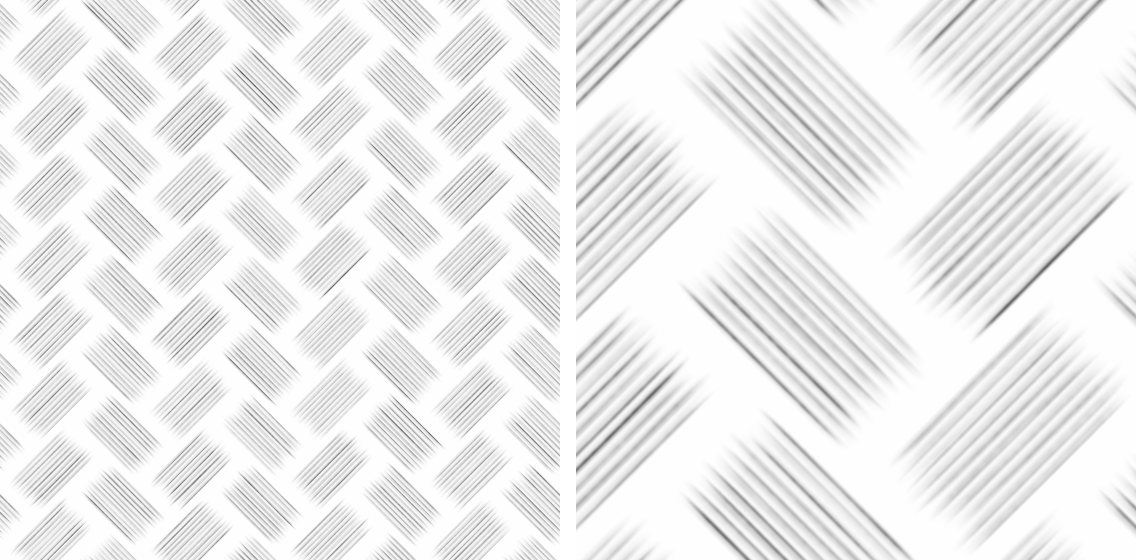
Left, the full canvas; right, a detail of the centre.
A three.js fragment shader for this pattern:

```glsl
// Herringbone weave of brushed grey stroke bundles on white paper.
varying vec2 vUv;

const vec2 REPEATS = vec2(4.0, 8.0);       // bundle pairs across and up
const vec2 RISING_CENTER = vec2(0.365, 0.292);
const vec2 FALLING_CENTER = vec2(0.872, 0.785);
const float HALF_LENGTH = 0.079;
const float HALF_WIDTH = 0.0385;
const float STROKES = 10.0;
const float PAPER = 0.997;

float hash(vec3 p) {
  p = fract(p * vec3(0.1031, 0.1030, 0.0973));
  p += dot(p, p.yzx + 33.33);
  return fract((p.x + p.y) * p.z);
}

// Smooth value noise, distinct for each seed.
float noise(vec2 p, float seed) {
  vec2 i = floor(p);
  vec2 f = smoothstep(0.0, 1.0, p - i);
  float low = mix(hash(vec3(i, seed)), hash(vec3(i + vec2(1.0, 0.0), seed)), f.x);
  float high = mix(hash(vec3(i + vec2(0.0, 1.0), seed)), hash(vec3(i + 1.0, seed)), f.x);
  return mix(low, high, f.y);
}

// One stroke's cross section: a pale grey ramp ending in a thin dark line.
float strokeProfile(float f, float index, float seed) {
  float tone = hash(vec3(index, 3.0, seed));
  float accent = hash(vec3(index, 7.0, seed));
  float linePos = mix(0.5, 0.8, hash(vec3(index, 11.0, seed)));
  float body = smoothstep(0.0, 0.5, f) * (1.0 - smoothstep(0.75, 1.0, f));
  float offset = (f - linePos) / 0.15;
  float line = exp(-offset * offset);
  return body * mix(0.05, 0.13, tone) + line * mix(0.05, 0.34, accent * accent);
}

// Ink of one bundle; local.x runs along the strokes, local.y across them.
float bundleInk(vec2 local, float seed) {
  float t = (local.y / HALF_WIDTH * 0.5 + 0.5) * STROKES;
  if (t < 0.0 || t > STROKES) return 0.0;
  float index = floor(t);

  // Ragged ends, staggered finely across the bundle
  float side = local.x < 0.0 ? 20.0 : 40.0;
  float reach = HALF_LENGTH - 0.012 * noise(vec2(t * 2.0, side), seed);
  float ends = 1.0 - smoothstep(reach - 0.03, reach, abs(local.x));

  // Dry brush wear: fine streaks and faint grain
  float streak = noise(vec2(local.x * 25.0, t * 3.0), seed + 5.0);
  float grain = noise(vec2(local.x * 260.0, t * 2.0), seed + 9.0);
  float wear = 0.65 + 0.5 * streak + 0.24 * grain;

  float film = 0.024 * smoothstep(0.0, 0.8, t) * smoothstep(0.0, 0.8, STROKES - t);
  return (strokeProfile(t - index, index, seed) + film) * ends * wear;
}

// All bundles leaning one way; slope is 1 for rising, -1 for falling.
float bundleLayer(vec2 uv, vec2 center, float slope) {
  vec2 grid = uv * REPEATS - center;
  vec2 nearest = floor(grid + 0.5);
  float ink = 0.0;
  for (int j = -1; j <= 1; j++) {
    vec2 cell = nearest + vec2(0.0, float(j));
    vec2 d = (grid - cell) / REPEATS;
    vec2 local = vec2(d.x + slope * d.y, d.x - slope * d.y) * 0.70711;
    vec2 id = mod(cell, REPEATS);
    float seed = 1.0 + id.x * 17.0 + id.y * 71.0 + (slope > 0.0 ? 0.0 : 613.0);
    float strength = mix(0.95, 1.05, hash(vec3(id, seed)));
    ink = max(ink, bundleInk(local, seed) * strength);
  }
  return ink;
}

void main() {
  float rising = bundleLayer(vUv, RISING_CENTER, 1.0);
  float falling = bundleLayer(vUv, FALLING_CENTER, -1.0);
  gl_FragColor = vec4(vec3(PAPER - max(rising, falling)), 1.0);
}
```
